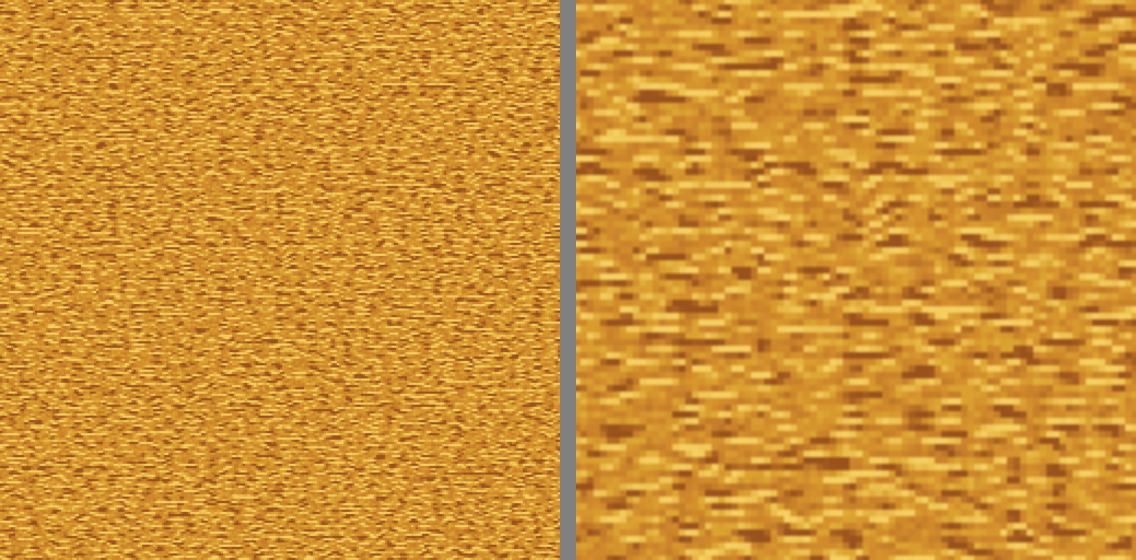
Left: the whole. Right: its middle third, enlarged.
Reproduce this texture procedurally as a Shadertoy shader.

```glsl
// Golden woven cloth: short bright horizontal threads over amber with brown gaps.

// Random unit gradient for a lattice point
vec2 latticeGradient(vec2 cell) {
    uvec2 q = uvec2(ivec2(cell)) * uvec2(1597u, 3812u) + 977u;
    uint h = (q.x ^ (q.y * 2741u)) * 26699u;
    h ^= h >> 15;
    h *= 73939u;
    h ^= h >> 13;
    float angle = float(h & 65535u) / 65536.0 * 6.28319;
    return vec2(cos(angle), sin(angle));
}

float gradientNoise(vec2 p) {
    vec2 i = floor(p), f = p - i;
    vec2 u = f * f * f * (f * (f * 6.0 - 15.0) + 10.0);
    vec2 e = vec2(1, 0);
    float low = mix(dot(latticeGradient(i), f),
                    dot(latticeGradient(i + e), f - e), u.x);
    float high = mix(dot(latticeGradient(i + e.yx), f - e.yx),
                     dot(latticeGradient(i + 1.0), f - 1.0), u.x);
    return mix(low, high, u.y);
}

// Brightness of the weave, roughly normal around zero
float weaveTone(vec2 p) {
    // Rows of thread, bent into shallow waves
    float row = p.y * 90.0 + 0.9 * gradientNoise(p * vec2(42, 40) + 9.3)
              + 0.8 * gradientNoise(p * vec2(13, 17) + 40.0);
    float across = fract(row) - 0.5;

    // Broken bright crest along each row
    float dash = gradientNoise(p * vec2(45, 106) + 5.3);
    float crest = exp(-across * across / 0.042) * smoothstep(-0.28, 0.18, dash);

    // Brown gaps between the crests
    float gap = 0.5 + 0.5 * cos(6.28319 * (across + 0.42));
    float patches = gradientNoise(p * vec2(50, 97) + 71.4);
    float shade = gap * smoothstep(-0.05, 0.35, patches);

    // Uneven fibres, one lattice row per stitch for the finest
    float fibre = 0.7 * gradientNoise(p * vec2(64, 128) + 23.25)
                + 1.3 * gradientNoise(p * vec2(128, 256) + vec2(57.25, 31.5));
    return -0.04 + 2.2 * crest - 2.6 * shade + fibre;
}

// Brown to pale gold, spaced by the area each colour covers
vec3 goldRamp(float tone) {
    float t = 1.0 / (1.0 + exp(-1.75 * tone));
    vec3 color = vec3(0.60, 0.32, 0.11);
    color = mix(color, vec3(0.70, 0.42, 0.14), clamp((t - 0.03) / 0.10, 0.0, 1.0));
    color = mix(color, vec3(0.77, 0.49, 0.16), clamp((t - 0.13) / 0.11, 0.0, 1.0));
    color = mix(color, vec3(0.82, 0.54, 0.17), clamp((t - 0.24) / 0.23, 0.0, 1.0));
    color = mix(color, vec3(0.86, 0.64, 0.19), clamp((t - 0.47) / 0.29, 0.0, 1.0));
    return mix(color, vec3(0.96, 0.81, 0.38), clamp((t - 0.77) / 0.20, 0.0, 1.0));
}

void mainImage(out vec4 fragColor, in vec2 fragCoord) {
    vec2 uv = fragCoord / iResolution.xy;

    // Stitch grid, blended softly between neighbouring stitches
    vec2 grid = uv * 256.0 + 0.5;
    vec2 base = floor(grid);
    vec2 blend = smoothstep(0.12, 0.88, fract(grid));
    vec3 color = vec3(0);
    for (int k = 0; k < 4; k++) {
        vec2 corner = vec2(k & 1, k >> 1);
        vec2 weight = mix(1.0 - blend, blend, corner);
        color += weight.x * weight.y * goldRamp(weaveTone((base + corner) / 256.0));
    }
    fragColor = vec4(color, 1.0);
}
```
